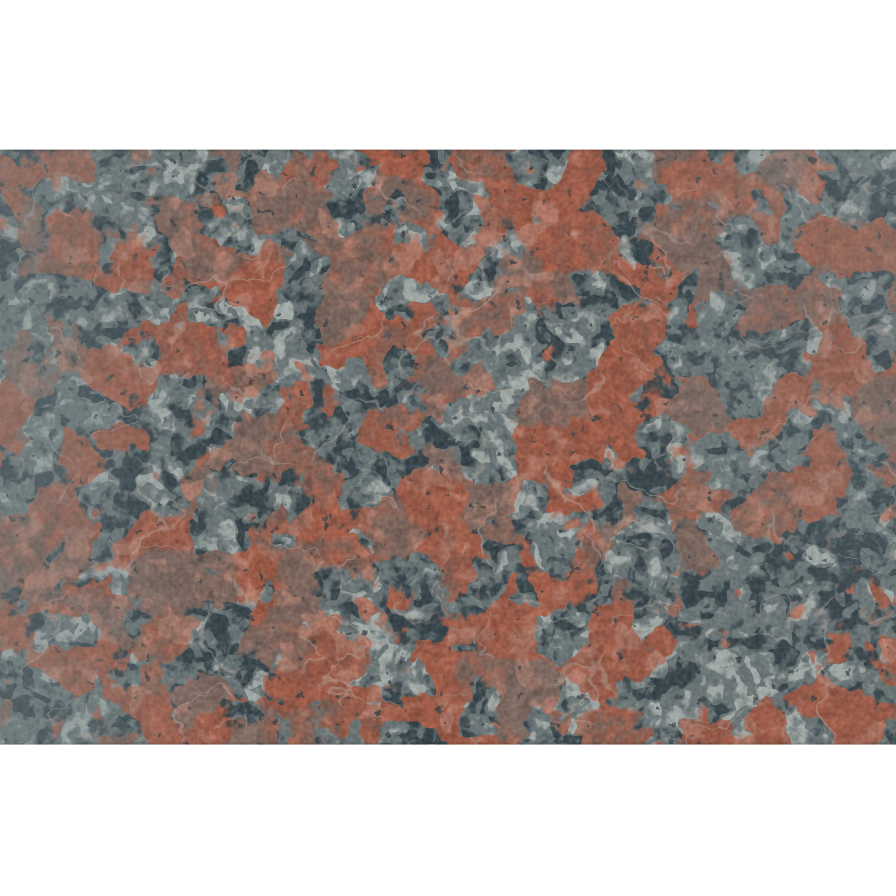
A WebGL 1 fragment shader for this texture:

```glsl
precision highp float;
// A polished slab of red granite lying across a white canvas.
// Warped, softly blended Voronoi grains choose between red feldspar and a
// blue-grey speckled matrix; pale cracks, grit and a side haze go on top.
uniform vec2 u_resolution;

vec2 hash2(vec2 p) {
  vec3 q = fract(p.xyx * vec3(0.1031, 0.1030, 0.0973));
  q += dot(q, q.yzx + 33.33);
  return fract((q.xx + q.yz) * q.zy);
}

float cornerSlope(vec2 cell, vec2 offset) {
  float angle = 6.2832 * hash2(cell).x;
  return dot(vec2(cos(angle), sin(angle)), offset);
}

// Gradient noise, roughly -0.7 to 0.7
float noise(vec2 p) {
  vec2 i = floor(p), f = fract(p);
  vec2 u = f * f * f * (f * (f * 6.0 - 15.0) + 10.0);
  vec2 e = vec2(1.0, 0.0);
  float low = mix(cornerSlope(i, f), cornerSlope(i + e, f - e), u.x);
  float high = mix(cornerSlope(i + e.yx, f - e.yx), cornerSlope(i + 1.0, f - 1.0), u.x);
  return mix(low, high, u.y);
}

float fbm(vec2 p) {
  float sum = 0.0, amplitude = 1.0;
  for (int i = 0; i < 4; i++) {
    sum += amplitude * noise(p);
    p = mat2(1.6, 1.2, -1.2, 1.6) * p + 17.3;
    amplitude *= 0.5;
  }
  return sum;
}

// Two random values per Voronoi grain, blended across a narrow border
vec2 grains(vec2 p) {
  vec2 home = floor(p), sum = vec2(0.0);
  float total = 0.0;
  for (int y = -1; y <= 1; y++) {
    for (int x = -1; x <= 1; x++) {
      vec2 cell = home + vec2(float(x), float(y));
      float weight = exp(-18.0 * length(cell + hash2(cell) - p));
      sum += weight * hash2(cell + 71.7);
      total += weight;
    }
  }
  return sum / total;
}

// Thin broken lines along the zero level of a noise field
float cracks(vec2 p) {
  float line = 1.0 - smoothstep(0.004, 0.035, abs(noise(p) + 0.15 * noise(p * 4.0)));
  return line * smoothstep(0.05, 0.3, noise(p * 0.8 + 31.0));
}

vec3 granite(vec2 p) {
  vec2 warped = p + 0.016 * vec2(fbm(p * 16.0), fbm(p * 16.0 + 7.3))
                  + 0.005 * vec2(noise(p * 75.0), noise(p * 75.0 + 9.1));
  vec2 coarse = grains(warped * 19.0);
  vec2 medium = grains(warped * 42.0 + 5.0);
  vec2 chips = grains(warped * 95.0 + 11.0);
  float cloud = fbm(p * 9.0 + 3.0);
  float mottle = fbm(p * 55.0);

  // Red feldspar, from dull taupe to brick, with paler blushes
  vec3 feldspar = mix(vec3(0.47, 0.38, 0.345), vec3(0.60, 0.335, 0.26),
                      smoothstep(0.15, 0.7, coarse.y + 0.3 * mottle));
  feldspar = mix(feldspar, vec3(0.66, 0.47, 0.41),
                 0.65 * smoothstep(0.68, 0.95, medium.y + 0.3 * mottle));
  feldspar *= 0.95 + 0.14 * chips.y + 0.12 * mottle;

  // Blue-grey matrix with dark flakes and pale quartz
  float tone = 0.45 * chips.x + 0.55 * medium.y + 0.35 * mottle;
  vec3 matrix = mix(vec3(0.20, 0.25, 0.275), vec3(0.41, 0.45, 0.455),
                    smoothstep(0.22, 0.52, tone));
  matrix = mix(matrix, vec3(0.64, 0.67, 0.655), smoothstep(0.62, 0.88, tone));

  float redness = 0.6 * coarse.x + 0.35 * medium.x + 0.3 * cloud + 0.12 * mottle;
  vec3 stone = mix(matrix, feldspar, smoothstep(0.42, 0.50, redness));

  // Scattered dark flecks, pale cracks and fine grit
  stone = mix(stone, vec3(0.19, 0.23, 0.25),
              0.75 * smoothstep(0.42, 0.62, fbm(p * 70.0 + 40.0)));
  float veins = max(cracks(warped * 13.0), cracks(warped.yx * vec2(21.0, 15.0) + 50.0));
  stone = mix(stone, vec3(0.70, 0.65, 0.61), 0.45 * veins);
  return stone + 0.07 * noise(p * 210.0) + 0.05 * noise(p * 120.0);
}

void main() {
  vec2 p = gl_FragCoord.xy / u_resolution;
  vec3 stone = granite(p);

  // Reflected light veils both ends of the slab
  float leftVeil = 1.0 - smoothstep(0.0, 0.28, p.x);
  float rightVeil = smoothstep(0.62, 1.0, p.x) * smoothstep(0.15, 0.7, p.y);
  float haze = 0.08 + 0.32 * leftVeil + 0.28 * rightVeil;
  haze *= 1.0 + 0.5 * fbm(p * 4.0 + 20.0);
  stone = mix(stone, vec3(0.50, 0.55, 0.56), clamp(haze, 0.0, 0.6));

  // Slab between two white bands, slightly darker along its rim
  float inside = 0.332 - abs(p.y - 0.501);
  stone *= 0.86 + 0.14 * smoothstep(0.0, 0.004, inside);
  vec3 color = mix(vec3(1.0), stone, smoothstep(-0.001, 0.001, inside));
  gl_FragColor = vec4(color, 1.0);
}
```
